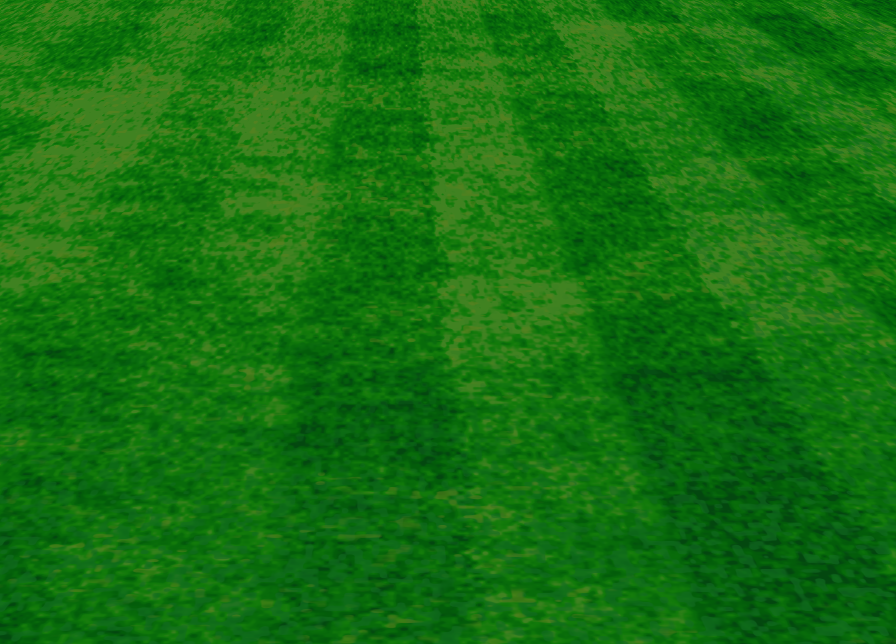
Write a WebGL 2 fragment shader that draws this texture.

```glsl
#version 300 es
precision highp float;
// A mown lawn seen in perspective: light and dark lanes fan out from a
// vanishing point above the canvas. Lanes, streaky wear and blade grain
// are summed into one tone, which a ramp of greens turns into colour.
uniform vec2 u_resolution;
out vec4 fragColor;

const vec3 DEEP = vec3(0.01, 0.28, 0.06);
const vec3 SHADE = vec3(0.01, 0.36, 0.04);
const vec3 GREEN = vec3(0.03, 0.42, 0.04);
const vec3 BRIGHT = vec3(0.07, 0.48, 0.04);
const vec3 WORN = vec3(0.25, 0.51, 0.13);
const vec3 COOL = vec3(0.07, 0.42, 0.13);
const vec3 STRAW = vec3(0.38, 0.50, 0.12);

const float VANISH_X = 0.4375;    // vanishing point, in canvas widths
const float VANISH_RISE = 0.26;   // its height above the top edge
const float LANE_WIDTH = 0.26;    // lane width on the ground
const float LANE_SHIFT = 0.1;

// Integer hash of a cell, 0 to 1
float hash(vec2 cell) {
  uvec2 q = uvec2(ivec2(cell)) * uvec2(1597u, 3812u + 1u);
  uint n = (q.x ^ (q.y << 7)) * 277803u + q.y;
  n = (n ^ (n >> 15)) * 73939u;
  n = (n ^ (n >> 13)) * 51749u;
  return float((n ^ (n >> 16)) & 65535u) / 65535.0;
}

float valueNoise(vec2 p) {
  vec2 cell = floor(p);
  vec2 f = fract(p);
  f = f * f * (3.0 - 2.0 * f);
  float low = mix(hash(cell), hash(cell + vec2(1, 0)), f.x);
  float high = mix(hash(cell + vec2(0, 1)), hash(cell + vec2(1, 1)), f.x);
  return mix(low, high, f.y);
}

float fbm(vec2 p) {
  float sum = 0.0;
  float weight = 0.5;
  for (int i = 0; i < 4; i++) {
    sum += weight * valueNoise(p);
    p = p * 2.03 + vec2(17.3, 9.1);
    weight *= 0.5;
  }
  return sum / 0.9375;
}

// 1 on even lanes, 0 on odd ones, with a soft border
float laneMask(float lane, float softness) {
  float fromCentre = abs(fract(lane * 0.5 + 0.25) - 0.5);
  return 1.0 - smoothstep(0.25 - softness, 0.25 + softness, fromCentre);
}

// Blade grain: fine flecks that grow towards the viewer
float bladeGrain(vec2 ground) {
  float coarse = valueNoise(ground * vec2(75.0, 330.0));
  float fine = valueNoise(ground * vec2(135.0, 520.0) + 31.0);
  return 0.55 * coarse + 0.45 * fine;
}

// Five greens, from deep shadow to worn tips
vec3 grassRamp(float tone) {
  vec3 colour = mix(DEEP, SHADE, smoothstep(0.0, 0.2, tone));
  colour = mix(colour, GREEN, smoothstep(0.2, 0.42, tone));
  colour = mix(colour, BRIGHT, smoothstep(0.42, 0.64, tone));
  return mix(colour, WORN, smoothstep(0.62, 0.92, tone));
}

void main() {
  vec2 p = gl_FragCoord.xy / u_resolution.x;
  float top = u_resolution.y / u_resolution.x;
  float height = p.y / top;

  // Ground plane: across the lanes, and compressed distance
  float depth = top + VANISH_RISE - p.y;
  vec2 ground = vec2((p.x - VANISH_X) / depth, sqrt(depth));
  float grain = bladeGrain(ground);

  // Mown lanes, more faded on the left
  float lane = (ground.x - LANE_SHIFT) / LANE_WIDTH;
  lane += 0.10 * (grain - 0.5);
  float faded = 1.0 - smoothstep(0.1, 0.5, p.x);
  float light = laneMask(lane, mix(0.03, 0.09, faded));
  float laneTone = (light - 0.5) * mix(0.30, 0.17, faded);

  // Wear in wide patches and thin horizontal streaks
  float patches = fbm(p * vec2(5.0, 14.0) + 3.7);
  float streaks = fbm(p * vec2(14.0, 80.0) + 11.0);
  float band = smoothstep(0.1, 0.6, height);
  float wear = 0.55 * (patches - 0.5) + 0.50 * (streaks - 0.5);
  wear *= mix(0.7, 1.15, band);

  float tone = 0.50 + laneTone + wear + 0.17 * (band - 0.5);
  tone += 0.85 * (grain - 0.5);
  tone += 0.05 * faded * band;
  vec3 colour = grassRamp(tone);

  // Cool blades, mostly near the viewer and on the right
  float coolArea = max(1.0 - band, 0.8 * smoothstep(0.55, 0.9, p.x) * light);
  float coolBlades = smoothstep(0.5, 0.75, valueNoise(ground * vec2(95.0, 360.0) + 57.0));
  colour = mix(colour, COOL, 0.65 * coolArea * coolBlades);

  // Dry straw flecks where the turf is worn
  float flecks = smoothstep(0.66, 0.86, valueNoise(ground * vec2(60.0, 340.0) + 83.0));
  float dry = smoothstep(0.0, 0.16, wear + 0.06 * light);
  colour = mix(colour, STRAW, 0.55 * flecks * dry);

  fragColor = vec4(colour, 1.0);
}
```
